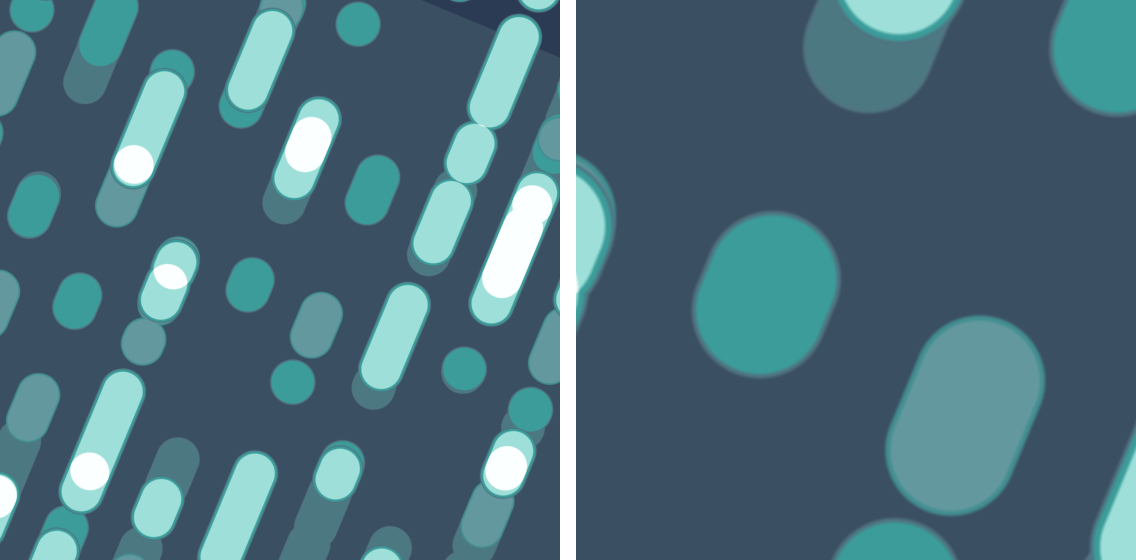
Left: the whole. Right: its middle third, enlarged.
This pattern is drawn by a three.js fragment shader. Its source:

```glsl
// Slanted lanes of round dots and capsules in teal and mint on slate blue.
// Each layer scatters capsules along the lanes by hashing lane and cell;
// where the two mint layers overlap, the light adds up to white.
varying vec2 vUv;

const vec2 LANE_DIR = vec2(0.383, 0.924);
const float LANE_WIDTH = 0.137;
const float EDGE = 0.0016;

const vec3 SLATE = vec3(0.23, 0.31, 0.385);
const vec3 NIGHT = vec3(0.17, 0.23, 0.325);
const vec3 DIM = vec3(0.30, 0.47, 0.51);
const vec3 GREY_TEAL = vec3(0.39, 0.60, 0.62);
const vec3 TEAL = vec3(0.23, 0.61, 0.605);
const vec3 MINT = vec3(0.62, 0.88, 0.85);
const vec3 GLOW = vec3(0.99, 1.0, 1.0);

float hash(vec3 p) {
  p = fract(p * vec3(0.1031, 0.1130, 0.0973));
  p += dot(p, p.yzx + 33.33);
  return fract((p.x + p.y) * p.z);
}

// Distance to a capsule lying along the y axis.
float capsule(vec2 p, float halfLength, float radius) {
  p.y -= clamp(p.y, -halfLength, halfLength);
  return length(p) - radius;
}

// Distance to the nearest capsule in this lane. Layers that share a group
// fill the same cells; the seed varies the placement and the length.
float strokes(vec2 p, float cellSize, float group, float seed,
              float density, float radius, float maxHalf) {
  float lane = floor(p.x / LANE_WIDTH) + 40.0;
  float across = (fract(p.x / LANE_WIDTH) - 0.5) * LANE_WIDTH;
  float along = p.y / cellSize + hash(vec3(lane, group, 7.0));
  float cell = floor(along);
  float d = 1.0;
  for (int i = -1; i <= 1; i++) {
    float id = cell + float(i);
    vec3 key = vec3(lane, id + 50.0, seed);
    if (hash(vec3(key.xy, group)) < density) {
      float center = id + 0.1 + 0.8 * hash(key);
      float size = hash(key + vec3(0.0, 0.0, 31.0));
      vec2 q = vec2(across, (along - center) * cellSize);
      d = min(d, capsule(q, maxHalf * size * size, radius));
    }
  }
  return d;
}

float fill(float d) {
  return 1.0 - smoothstep(-EDGE, EDGE, d);
}

// Lays a shape with a thin coloured rim over the colour below.
vec3 paint(vec3 below, vec3 color, vec3 rim, float d, float rimWidth) {
  vec3 rimmed = mix(below, rim, fill(d - rimWidth));
  return mix(rimmed, color, fill(d));
}

void main() {
  // Lane coordinates: x across the lanes, y along them.
  vec2 p = vec2(dot(vUv, vec2(LANE_DIR.y, -LANE_DIR.x)) + 0.118,
                dot(vUv, LANE_DIR));

  // Ground with a darker far corner.
  vec3 color = mix(NIGHT, SLATE, fill(p.y - 1.212));
  vec3 halo = mix(SLATE, GREY_TEAL, 0.5);

  // Muted strokes below.
  float dim = strokes(p, 0.20, 3.0, 11.0, 0.45, 0.037, 0.075);
  color = paint(color, DIM, halo, dim, 0.002);
  float teal = strokes(p, 0.20, 5.0, 13.0, 0.50, 0.038, 0.05);
  color = paint(color, TEAL, halo, teal, 0.0025);
  float grey = strokes(p, 0.25, 8.0, 17.0, 0.32, 0.036, 0.045);
  color = paint(color, GREY_TEAL, mix(TEAL, DIM, 0.4), grey, 0.003);

  // Bright strokes with a teal rim, white where they overlap.
  float mintA = strokes(p, 0.25, 19.0, 23.0, 0.36, 0.0355, 0.11);
  float mintB = strokes(p, 0.25, 19.0, 29.0, 0.19, 0.0355, 0.08);
  float mint = min(mintA, mintB);
  color = mix(color, halo, fill(mint - 0.006));
  color = paint(color, MINT, TEAL, mint, 0.004);
  color = mix(color, GLOW, fill(max(mintA, mintB)));

  gl_FragColor = vec4(color, 1.0);
}
```
